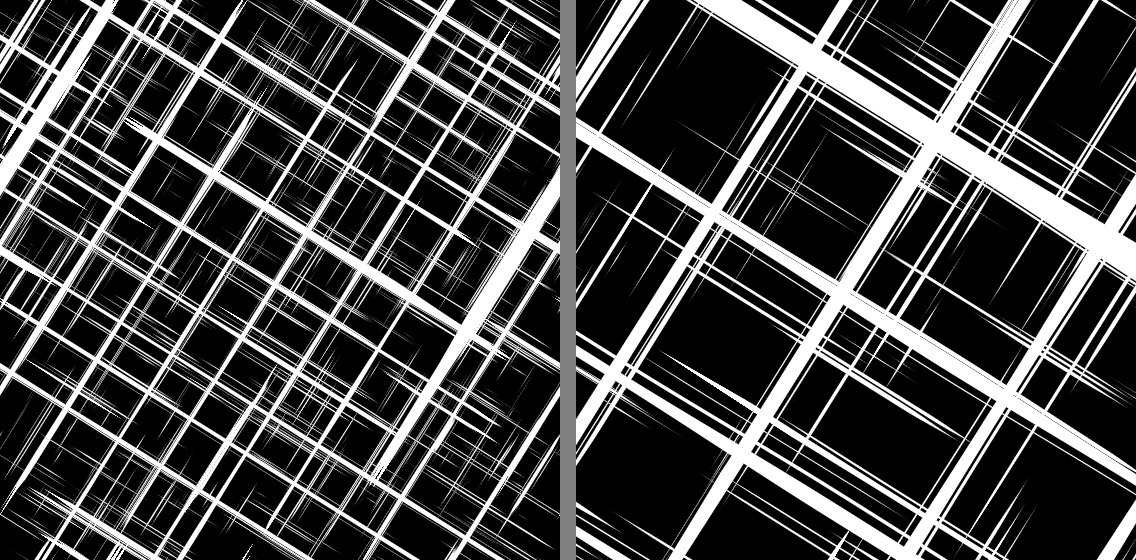
Left: the whole. Right: its middle third, enlarged.
Reproduce this pattern procedurally as a WebGL 1 fragment shader.

```glsl
precision highp float;
// Slanted white brush streaks crossing at right angles on black, tiling seamlessly.
uniform vec2 u_resolution;

const vec3 GROUND = vec3(0.0);
const vec3 INK = vec3(1.0);

// The streaks run along (RUN.x, RUN.y) in whole tiles. A line in that direction
// closes after LOOP = dot(RUN, RUN) units, where one unit is 1 / sqrt(LOOP) of the
// canvas, and stepping one unit sideways moves SHIFT units along the loop.
const vec2 RUN = vec2(5.0, 8.0);
const float LOOP = 89.0;
const float SHIFT = 55.0;

const float FRAY = 0.7;        // how unevenly bristles lift off, in units
const float TAPER = 0.4;       // length of the narrowing tip, in units
const float BRISTLES = 45.0;   // bristles per unit of width
const float SWELL_RATE = 0.7;  // changes of width per unit of length
const vec2 SWELL = vec2(0.65, 1.3);
const vec2 SIDE_GAP = vec2(0.012, 0.06);
const vec2 SIDE_WIDTH = vec2(0.003, 0.014);

vec4 random4(vec2 p) {
  vec4 h = fract(p.xyxy * vec4(0.1031, 0.1030, 0.0973, 0.1099));
  h += dot(h, h.wzxy + 33.33);
  return fract((h.xxyz + h.yzzw) * h.zywx);
}

// One-dimensional value noise, individual for each key.
float noise(float x, vec2 key) {
  float i = floor(x);
  float a = random4(key + vec2(17.0, 31.0) * i).x;
  float b = random4(key + vec2(17.0, 31.0) * (i + 1.0)).x;
  return mix(a, b, smoothstep(0.0, 1.0, x - i));
}

// Box-filtered coverage of a band around zero.
float band(float d, float halfWidth) {
  float pixel = sqrt(LOOP) / u_resolution.y;
  return clamp((halfWidth - d) / pixel + 0.5, 0.0, 1.0)
       - clamp((-halfWidth - d) / pixel + 0.5, 0.0, 1.0);
}

float tip(float toEnd) {
  return smoothstep(0.0, TAPER, toEnd);
}

// One streak per cell; q = (along, across), lengths are in cells, widths in units.
float streaks(vec2 q, float lanes, float cells, vec2 lengths, vec2 widths, float seed) {
  float t = q.y + random4(vec2(seed, 7.0)).x;
  float lane = floor(t * lanes);
  float strip = floor((lane + 0.5) / lanes);
  float cellLength = LOOP / cells;
  float along = mod(q.x + SHIFT * strip, LOOP) / cellLength;
  float ink = 0.0;

  for (int i = -1; i <= 1; i++) {
    float cell = floor(along) + float(i);
    vec2 key = vec2(mod(cell, cells), lane - strip * lanes + 16.0 * seed);
    vec4 r = random4(key);
    float across = t - (lane + mix(0.25, 0.75, r.x)) / lanes;
    float pos = (along - cell - mix(0.3, 0.7, r.z)) * cellLength;
    float halfLength = mix(lengths.x, lengths.y, r.y) * cellLength;

    // Main stroke with a swelling width and frayed tips.
    float toEnd = halfLength - abs(pos) - FRAY * noise(across * BRISTLES, key + 211.0);
    float width = mix(widths.x, widths.y, pow(r.w, 5.0));
    width *= mix(SWELL.x, SWELL.y, noise(pos * SWELL_RATE, key + 419.0));
    ink = max(ink, band(across, width * tip(toEnd)));

    // A stray bristle line beside each edge, shorter than the stroke.
    vec4 side = random4(key + vec2(601.0, 50.0 * sign(across)));
    float offset = abs(across) - width - mix(SIDE_GAP.x, SIDE_GAP.y, side.x);
    float sideEnd = halfLength * mix(0.1, 0.9, side.y)
                  - abs(pos - halfLength * (side.z - 0.5));
    float sideWidth = mix(SIDE_WIDTH.x, SIDE_WIDTH.y, side.w * side.w);
    ink = max(ink, band(offset, sideWidth * tip(sideEnd)));
  }
  return ink;
}

// All streaks of one direction, from long bold strokes to short hairs.
float strokes(vec2 q, float seed) {
  float bold = streaks(q, 1.0, 8.0, vec2(0.35, 0.7), vec2(0.036, 0.135), seed);
  float medium = streaks(q, 2.0, 24.0, vec2(0.2, 0.55), vec2(0.008, 0.045), seed + 1.0);
  float hairs = streaks(q, 2.0, 40.0, vec2(0.15, 0.5), vec2(0.002, 0.012), seed + 2.0);
  return max(bold, max(medium, hairs));
}

void main() {
  vec2 uv = gl_FragCoord.xy / u_resolution;
  vec2 q = vec2(dot(uv, RUN), dot(uv, vec2(RUN.y, -RUN.x)));
  float steep = strokes(q, 1.0);
  float shallow = strokes(vec2(q.y, -q.x), 5.0);
  gl_FragColor = vec4(mix(GROUND, INK, max(steep, shallow)), 1.0);
}
```
